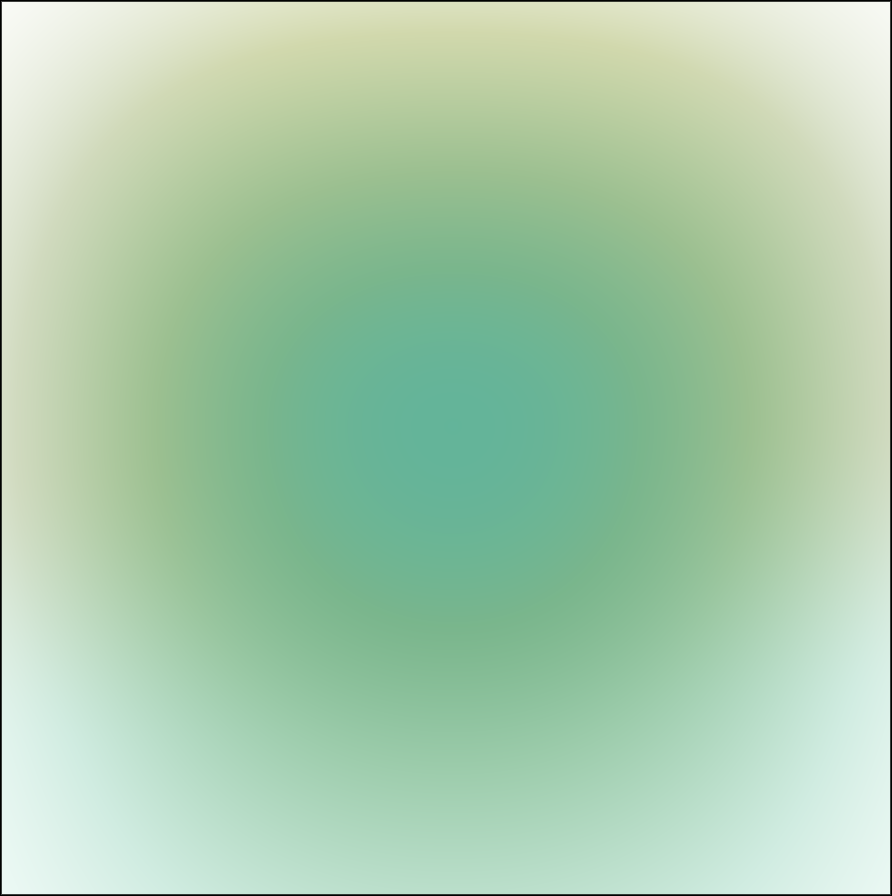
This background is drawn by a WebGL 1 fragment shader. Its source:

```glsl
precision highp float;
// Soft teal and green glow fading to straw above and mint below, in a thin black frame.

uniform vec2 u_resolution;

// Glow shape, in canvas units
const vec2 GLOW_CENTER = vec2(0.508, 0.525);
const vec2 FALLOFF_SIDE = vec2(3.0, 8.5);   // weights of d^2 and d^4
const vec2 FALLOFF_UP = vec2(4.8, 7.5);
const vec2 FALLOFF_DOWN = vec2(3.0, 0.0);
const float FRAME_WIDTH = 0.00196;

// Density at which each ring of colour sits
const float AT_LEAF = 0.86;
const float AT_SAGE = 0.65;
const float AT_HALO = 0.30;
const float AT_PAPER = 0.03;

// Height range over which the cool lower tint fades in, and its slant
const float COOL_LOW = 0.18;
const float COOL_HIGH = 0.52;
const float COOL_SLANT = 0.06;

// Colours from the core outwards
const vec3 TEAL = vec3(0.390, 0.706, 0.602);
const vec3 LEAF = vec3(0.476, 0.712, 0.550);
const vec3 SAGE_WARM = vec3(0.608, 0.750, 0.565);
const vec3 SAGE_COOL = vec3(0.608, 0.796, 0.667);
const vec3 STRAW = vec3(0.820, 0.848, 0.676);
const vec3 MOSS = vec3(0.816, 0.855, 0.748);
const vec3 MINT = vec3(0.816, 0.925, 0.882);
const vec3 PAPER_WARM = vec3(1.0, 1.0, 0.995);
const vec3 PAPER_COOL = vec3(0.980, 1.0, 0.996);
const vec3 FRAME = vec3(0.0, 0.005, 0.0);

// Bell curve with adjustable shoulders
float bell(float d, vec2 falloff) {
  float d2 = d * d;
  return exp(-d2 * (falloff.x + falloff.y * d2));
}

// Position of v between two stops, clamped to 0..1
float stop(float from, float to, float v) {
  return clamp((v - from) / (to - from), 0.0, 1.0);
}

vec3 glow(vec2 uv) {
  // Density: 1 at the core, near 0 in the corners
  vec2 p = uv - GLOW_CENTER;
  vec2 vertical = p.y > 0.0 ? FALLOFF_UP : FALLOFF_DOWN;
  float density = bell(p.x, FALLOFF_SIDE) * bell(p.y, vertical);

  // Local tints of the outer rings
  float cool = 1.0 - smoothstep(COOL_LOW, COOL_HIGH, uv.y - COOL_SLANT * p.x);
  vec3 warmHalo = mix(STRAW, MOSS, smoothstep(0.15, 0.5, abs(p.x)));
  vec3 halo = mix(warmHalo, MINT, cool);
  vec3 sage = mix(SAGE_WARM, SAGE_COOL, cool);
  vec3 paper = mix(PAPER_WARM, PAPER_COOL, cool);

  // Colour ramp from paper to core
  vec3 color = mix(paper, halo, stop(AT_PAPER, AT_HALO, density));
  color = mix(color, sage, stop(AT_HALO, AT_SAGE, density));
  color = mix(color, LEAF, stop(AT_SAGE, AT_LEAF, density));
  return mix(color, TEAL, stop(AT_LEAF, 1.0, density));
}

void main() {
  float unit = min(u_resolution.x, u_resolution.y);
  vec3 color = glow(gl_FragCoord.xy / u_resolution);

  // Frame, smoothed over one pixel
  vec2 inset = min(gl_FragCoord.xy, u_resolution - gl_FragCoord.xy) / unit;
  float edge = min(inset.x, inset.y);
  float frame = clamp((FRAME_WIDTH - edge) * unit + 0.5, 0.0, 1.0);

  gl_FragColor = vec4(mix(color, FRAME, frame), 1.0);
}
```
